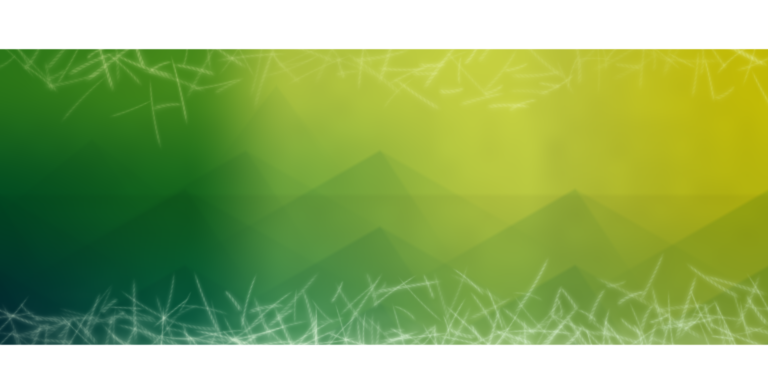
Reproduce this background procedurally as a WebGL 1 fragment shader.

```glsl
precision highp float;
// A wide green-to-yellow banner between white margins: three blended colour
// rows, a staggered lattice of translucent mountain facets, and pale grass
// blades scattered by hashes along the upper and lower edges.
uniform vec2 u_resolution;

float hash(float n) {
  return fract(sin(n * 12.9898) * 43758.545);
}

float noise(vec2 p) {
  vec2 cell = floor(p), f = fract(p);
  f = f * f * (3.0 - 2.0 * f);
  float n = cell.x + cell.y * 57.0;
  return mix(mix(hash(n), hash(n + 1.0), f.x),
             mix(hash(n + 57.0), hash(n + 58.0), f.x), f.y);
}

// Five colours spread along x, with a quick change left of the centre.
vec3 ramp(float x, vec3 a, vec3 b, vec3 c, vec3 d, vec3 e) {
  vec3 col = mix(a, b, smoothstep(-0.1, 0.55, x));
  col = mix(col, c, smoothstep(0.48, 0.77, x));
  col = mix(col, d, smoothstep(0.7, 1.35, x));
  return mix(col, e, smoothstep(1.35, 2.0, x));
}

vec3 backdrop(vec2 p) {
  vec3 top = ramp(p.x, vec3(0.16, 0.46, 0.09), vec3(0.28, 0.54, 0.10),
    vec3(0.67, 0.75, 0.24), vec3(0.77, 0.81, 0.25), vec3(0.81, 0.78, 0.02));
  vec3 middle = ramp(p.x, vec3(0.0, 0.29, 0.13), vec3(0.08, 0.40, 0.11),
    vec3(0.43, 0.64, 0.23), vec3(0.72, 0.78, 0.25), vec3(0.74, 0.74, 0.06));
  vec3 bottom = ramp(p.x, vec3(0.0, 0.17, 0.20), vec3(0.0, 0.35, 0.23),
    vec3(0.23, 0.55, 0.31), vec3(0.48, 0.66, 0.25), vec3(0.55, 0.66, 0.16));
  vec3 col = mix(bottom, middle, smoothstep(0.15, 0.53, p.y));
  return mix(col, top, smoothstep(0.46, 0.82, p.y));
}

// Shade of one mountain: dark under its ridges, lighter on the right face.
float facet(vec2 p, vec2 apex, float slope) {
  vec2 d = p - apex;
  float under = smoothstep(-0.005, 0.009, -d.y - slope * abs(d.x));
  float face = smoothstep(-0.007, 0.007, d.x + d.y / 1.5);
  float fade = 1.0 - smoothstep(0.02, 0.32, -d.y);
  return under * fade * (1.0 - 0.5 * face);
}

float facets(vec2 p) {
  float shade = 0.0;
  for (int i = 0; i < 5; i++) {
    for (int j = 0; j < 3; j++) {
      float column = float(i);
      float lift = 0.1 * (1.0 - abs(column - 2.0));
      vec2 apex = vec2(0.508 * column - 0.026,
                       0.51 + max(lift, 0.0) - 0.198 * float(j));
      shade += 0.9 * facet(p, apex, 0.57);
    }
  }
  shade += 0.3 * facet(p, vec2(0.72, 0.78), 1.3);
  shade += 0.6 * facet(p, vec2(0.64, 0.61), 0.57);
  shade += 0.5 * facet(p, vec2(0.24, 0.64), 0.8);
  return shade;
}

// Coverage of a slightly bent, tapering, soft blade centred on c.
float blade(vec2 p, vec2 c, float angle, float len, float bend, float width) {
  vec2 dir = vec2(cos(angle), sin(angle));
  vec2 d = p - c;
  float t = dot(d, dir) / len;
  float across = dot(d, vec2(-dir.y, dir.x)) - bend * t * t;
  float w = width * (1.0 - 0.6 * abs(t + 0.3));
  float ends = 1.0 - smoothstep(0.3, 0.5, abs(t));
  float pixel = 1.0 / u_resolution.y;
  float core = 1.0 - smoothstep(w - pixel, w + pixel, abs(across));
  float glow = exp(-across * across / (w * w * 8.0));
  float fibre = 0.75 + 0.25 * sin((t * len + across) * 500.0);
  return ends * (0.45 * core * fibre + 0.35 * glow);
}

// Two out of three blades grow at the bottom, the rest hang at the top.
float grass(vec2 p) {
  float clear = 1.0;
  for (int i = 0; i < 330; i++) {
    float n = float(i);
    float atTop = step(1.5, mod(n, 3.0));
    float x = 2.0 * (n + hash(n + 0.3)) / 330.0;
    float clump = 0.5 + 0.5 * cos(7.4 * (x - 0.38));
    float reach = mix(0.08 + 0.07 * x, 0.05 + 0.12 * clump, atTop);
    float rise = reach * pow(hash(n + 7.1), mix(2.0, 1.3, atTop));
    float y = mix(0.107 + rise, 0.868 - rise, atTop);
    float angle = 3.1416 * hash(n + 19.7);
    float len = 0.06 + 0.14 * hash(n + 31.9);
    float bend = 0.06 * (hash(n + 43.3) - 0.5);
    float width = 0.0015 + 0.0035 * hash(n + 57.7);
    float strength = mix(0.30 + 0.16 * smoothstep(0.2, 0.7, x),
                         0.22 + 0.28 * clump, atTop);
    strength *= 0.4 + 0.6 * hash(n + 71.3);
    clear *= 1.0 - strength * blade(p, vec2(x, y), angle, len, bend, width);
  }
  return 1.0 - clear;
}

void main() {
  vec2 p = gl_FragCoord.xy / u_resolution * vec2(2.0, 1.0);
  float pixel = 1.0 / u_resolution.y;

  // Gradient, facets and broad soft shadows
  vec3 col = backdrop(p);
  col *= 1.0 - facets(p) * vec3(0.15, 0.075, 0.04);
  col *= 1.0 - 0.04 * smoothstep(0.50, 0.485, p.y);
  col *= 1.0 - 0.06 * smoothstep(1.36, 1.47, p.x);
  col *= 0.985 + 0.03 * noise(p * 18.0);

  // Grass and the mist at its roots
  vec3 pale = mix(vec3(0.86, 0.95, 0.84), vec3(0.90, 0.94, 0.66),
                  smoothstep(0.3, 0.7, p.y));
  float roots = exp(-max(p.y - 0.1, 0.0) * 18.0) * smoothstep(-0.2, 0.7, p.x);
  float mist = roots * (0.4 + 0.6 * noise(p * vec2(24.0, 34.0)));
  col = mix(col, pale, clamp(grass(p) + 0.42 * mist, 0.0, 0.85));

  // White margins
  float band = smoothstep(0.102 - pixel, 0.102 + pixel, p.y)
             * (1.0 - smoothstep(0.872 - pixel, 0.872 + pixel, p.y));
  gl_FragColor = vec4(mix(vec3(1.0), col, band), 1.0);
}
```
